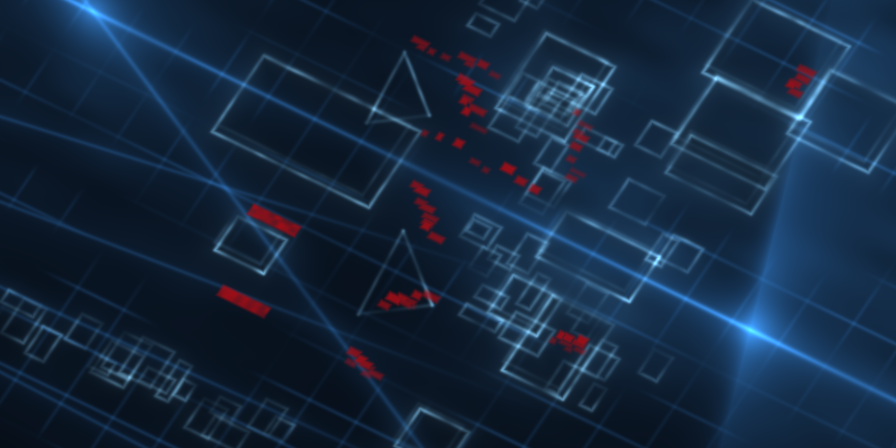
Reproduce this background procedurally as a Shadertoy shader.

```glsl
// Dark blue digital space: glowing light beams, tilted glass panels and red data dashes.

// Canvas units: y runs 0 to 1, x runs 0 to 2
const vec3 NIGHT = vec3(0.020, 0.044, 0.078);
const vec3 HAZE = vec3(0.095, 0.220, 0.345);
const vec3 BEAM = vec3(0.130, 0.330, 0.540);
const vec3 GLASS = vec3(0.340, 0.500, 0.580);
const vec3 RED = vec3(0.620, 0.055, 0.090);
const vec2 NODE = vec2(1.675, 0.263);       // bright crossing on the right
const vec2 SOURCE = vec2(0.208, 0.974);     // bright crossing at the upper left
const vec2 ALONG = vec2(0.900, -0.436);     // long panel direction
const vec2 ACROSS = vec2(-0.560, -0.828);   // short panel direction
const float EDGE = 0.0048;
const float GRID_STEP = 0.115;
const int PANELS = 12;
const int TRAILS = 9;

// Panels: centre, half length, half width
const vec4 PANEL[PANELS] = vec4[PANELS](
    vec4(0.706, 0.706, 0.194, 0.102), vec4(1.240, 0.805, 0.085, 0.100),
    vec4(1.250, 0.785, 0.050, 0.052), vec4(1.732, 0.867, 0.120, 0.098),
    vec4(1.654, 0.703, 0.115, 0.090), vec4(1.610, 0.610, 0.105, 0.050),
    vec4(1.896, 0.729, 0.100, 0.085), vec4(1.335, 0.427, 0.115, 0.060),
    vec4(1.172, 0.318, 0.060, 0.050), vec4(1.245, 0.224, 0.075, 0.100),
    vec4(0.964, 0.020, 0.060, 0.050), vec4(0.560, 0.453, 0.060, 0.045));

// Red trails: start and end
const vec4 TRAIL[TRAILS] = vec4[TRAILS](
    vec4(0.924, 0.909, 1.107, 0.844), vec4(1.036, 0.818, 1.055, 0.727),
    vec4(0.964, 0.708, 1.198, 0.570), vec4(0.932, 0.583, 0.964, 0.466),
    vec4(1.302, 0.753, 1.276, 0.610), vec4(0.859, 0.318, 0.950, 0.336),
    vec4(0.789, 0.206, 0.828, 0.167), vec4(1.250, 0.245, 1.302, 0.224),
    vec4(1.771, 0.792, 1.797, 0.844));

float hash(vec2 p) { return fract(sin(dot(p, vec2(127.1, 311.7))) * 43758.5453); }
vec2 hash2(float n) { return vec2(hash(vec2(n, 1.7)), hash(vec2(n, 8.3))); }

float noise(vec2 p) {
    vec2 i = floor(p), f = fract(p);
    f = f * f * (3.0 - 2.0 * f);
    return mix(mix(hash(i), hash(i + vec2(1, 0)), f.x),
               mix(hash(i + vec2(0, 1)), hash(i + vec2(1, 1)), f.x), f.y);
}

float stroke(float d, float w) { return exp(-d * d / (w * w)); }

// Soft spot with separate radii
float spot(vec2 p, vec2 c, vec2 r) { vec2 q = (p - c) / r; return exp(-dot(q, q)); }

float boxDist(vec2 q, vec2 halfSize) {
    vec2 d = abs(q) - halfSize;
    return length(max(d, 0.0)) + min(max(d.x, d.y), 0.0);
}

float segment(vec2 p, vec2 a, vec2 b) {
    vec2 e = b - a;
    return length(p - a - e * clamp(dot(p - a, e) / dot(e, e), 0.0, 1.0));
}

// Distance to the endless line through a and b
float lineDist(vec2 p, vec2 a, vec2 b) {
    vec2 e = normalize(b - a);
    return abs(dot(p - a, vec2(-e.y, e.x)));
}

float shard(vec2 p, vec2 apex, float size) {
    vec2 l = apex + vec2(-0.10, -0.185) * size, r = apex + vec2(0.065, -0.165) * size;
    return stroke(segment(p, apex, l), EDGE) + stroke(segment(p, apex, r), EDGE)
         + 0.3 * stroke(segment(p, l, r), EDGE);
}

void mainImage(out vec4 fragColor, in vec2 fragCoord) {
    vec2 p = fragCoord / iResolution.y;
    p.x *= 2.0 * iResolution.y / iResolution.x;
    mat2 toPanel = inverse(mat2(ALONG, ACROSS));
    vec2 g = toPanel * p;
    float cloud = noise(p * 4.0) * 0.5 + noise(g * vec2(7.0, 16.0)) * 0.5;

    // Haze, strongest on the right, then the upper left and the middle cluster
    float haze = 0.08 + 0.62 * smoothstep(1.25, 2.0, p.x) * mix(0.6, 1.0, p.y)
               + 0.5 * exp(-3.0 * length(p - SOURCE))
               + 0.42 * spot(p, vec2(1.25, 0.80), vec2(0.32, 0.30))
               + 0.42 * spot(p, vec2(1.32, 0.36), vec2(0.28, 0.25));
    vec3 col = NIGHT + HAZE * haze * (0.45 + 0.9 * cloud);

    // Broken grid of faint lines
    vec2 cell = (fract(g / GRID_STEP) - 0.5) * GRID_STEP;
    float breaks = smoothstep(0.35, 0.8, noise(g * vec2(4.0, 9.0)));
    col += BEAM * breaks * (0.30 * stroke(cell.y, EDGE) + 0.16 * stroke(cell.x, EDGE));

    // Beams and their crossings
    float ends = 0.40 + 0.6 * exp(-3.5 * length(p - NODE)) + 0.3 * exp(-5.0 * length(p - SOURCE));
    float d = lineDist(p, SOURCE, NODE);
    col += BEAM * ends * (0.60 * stroke(d, 0.007) + 0.45 * exp(-d * 26.0));
    d = lineDist(p, SOURCE, vec2(0.885, 0.075));
    col += BEAM * (0.30 * stroke(d, 0.006) + 0.20 * exp(-d * 32.0)) * (0.6 + 0.6 * cloud);
    for (int i = 0; i < 4; i++) {
        float k = float(i);
        d = lineDist(p, vec2(0.0, 0.74 - 0.19 * k), vec2(0.86, 0.47 - 0.25 * k));
        col += BEAM * (0.26 * stroke(d, EDGE) + 0.1 * exp(-d * 40.0)) * smoothstep(1.3, 0.3, p.x);
    }
    float s = dot(p - NODE, vec2(0.970, -0.2425));
    float sheet = s > 0.0 ? exp(-s * 9.0) : exp(s * 45.0);
    col += BEAM * sheet * 0.62 * exp(-4.0 * pow(abs(p.y - 0.40), 1.6));
    col += BEAM * (0.75 * exp(-20.0 * length(p - NODE)) + 0.6 * exp(-18.0 * length(p - SOURCE)));

    // Large glass panels, each with a dim back face
    float glass = 0.0;
    float shine = 0.12 + 1.1 * noise(p * 15.0) * (0.5 + noise(p * 43.0));
    for (int i = 0; i < PANELS; i++) {
        vec2 q = toPanel * (p - PANEL[i].xy);
        d = boxDist(q, PANEL[i].zw);
        float back = boxDist(q + vec2(0.014, 0.012), PANEL[i].zw * 0.93);
        float corner = min(length(q / PANEL[i].zw) * 0.7, 1.0);
        col *= 1.0 - 0.12 * smoothstep(EDGE, -EDGE, d);
        glass += 0.85 * stroke(d, EDGE) * corner * corner * shine
               + 0.11 * exp(-abs(d) * 42.0) + 0.14 * stroke(back, EDGE) * shine;
    }
    glass += 0.6 * shine * (shard(p, vec2(0.90, 0.484), 1.0) + shard(p, vec2(0.903, 0.883), 0.85));

    // Small boxes: a chain at the lower left, a scatter in the middle
    for (int i = 0; i < 52; i++) {
        float k = float(i);
        vec2 r = hash2(k), size = 0.014 + 0.034 * hash2(k + 60.0);
        bool chain = i < 16;
        vec2 c = chain ? mix(vec2(0.05, 0.29), vec2(0.60, 0.03), k / 15.0) + (r - 0.5) * 0.07
                       : vec2(1.06 + 0.48 * r.x, 0.10 + 0.92 * r.y);
        d = boxDist(toPanel * (p - c), size);
        glass += (0.36 * stroke(d, EDGE) + 0.05 * exp(-abs(d) * 60.0)) * shine;
    }
    col += GLASS * glass;

    // Red dashes along the trails, then two solid bars
    float red = 0.0;
    for (int i = 0; i < TRAILS; i++) {
        for (int j = 0; j < 8; j++) {
            vec2 r = hash2(float(i * 8 + j) + 200.0);
            vec2 c = mix(TRAIL[i].xy, TRAIL[i].zw, float(j) / 7.0) + (r - 0.5) * 0.032;
            d = boxDist(toPanel * (p - c), vec2(0.005 + 0.014 * r.x, 0.004 + 0.005 * r.y));
            red = max(red, smoothstep(0.007, -0.005, d) * (0.4 + 0.55 * r.y));
        }
    }
    for (int i = 0; i < 2; i++) {
        vec2 c = mix(vec2(0.612, 0.508), vec2(0.544, 0.327), float(i));
        d = boxDist(toPanel * (p - c), vec2(0.058, 0.013));
        red = max(red, smoothstep(0.006, -0.004, d) * (0.55 + 0.45 * noise(g * 70.0)));
    }
    col = mix(col, RED, red);

    fragColor = vec4(min(col, 1.0), 1.0);
}
```
